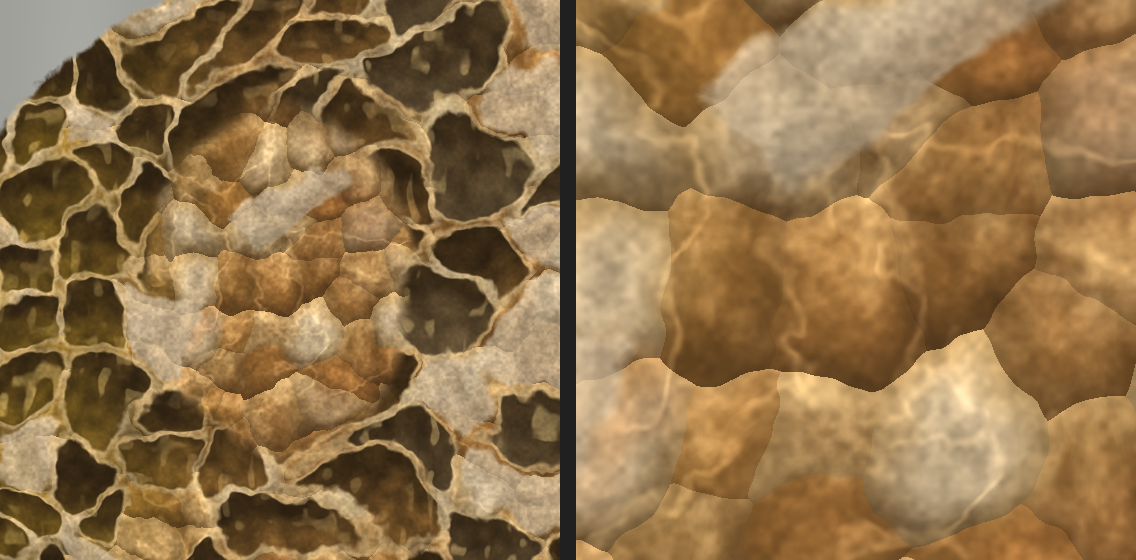
Left, the full canvas; right, a detail of the centre.
This texture is drawn by a WebGL 2 fragment shader. Its source:

```glsl
#version 300 es
precision highp float;
uniform vec2 u_resolution;
out vec4 fragColor;

vec2 hash2(vec2 p) {
  vec3 q = fract(p.xyx * vec3(0.1031, 0.1030, 0.0973));
  q += dot(q, q.yzx + 33.33);
  return fract((q.xx + q.yz) * q.zy);
}

float noise(vec2 p) {
  vec2 i = floor(p), f = fract(p);
  f = f * f * (3.0 - 2.0 * f);
  return mix(mix(hash2(i).x, hash2(i + vec2(1, 0)).x, f.x),
             mix(hash2(i + vec2(0, 1)).x, hash2(i + vec2(1, 1)).x, f.x), f.y);
}

float fbm(vec2 p) {
  float sum = 0.0, amp = 0.5;
  for (int i = 0; i < 5; i++) {
    sum += amp * noise(p);
    p = mat2(1.6, 1.2, -1.2, 1.6) * p + 7.3;
    amp *= 0.5;
  }
  return sum;
}

// Rounded cells: x = distance to wall, yz = offset from centre; id = cell index
vec3 cells(vec2 p, out vec2 id) {
  vec2 base = floor(p), nearest = vec2(0);
  float best = 9.0;
  for (int y = -1; y <= 1; y++)
    for (int x = -1; x <= 1; x++) {
      vec2 g = base + vec2(x, y);
      vec2 r = g + 0.1 + 0.8 * hash2(g) - p;
      if (dot(r, r) < best) { best = dot(r, r); nearest = r; id = g; }
    }
  float sum = 0.0;
  for (int y = -2; y <= 2; y++)
    for (int x = -2; x <= 2; x++) {
      vec2 g = id + vec2(x, y);
      vec2 r = g + 0.1 + 0.8 * hash2(g) - p;
      vec2 d = r - nearest;
      if (dot(d, d) > 0.0001)
        sum += exp(-16.0 * dot(0.5 * (r + nearest), normalize(d)));
    }
  return vec3(-log(sum) / 16.0, -nearest);
}

void main() {
  vec2 uv = gl_FragCoord.xy / u_resolution;
  vec2 warp = vec2(fbm(uv * 6.0), fbm(uv * 6.0 + 31.0)) - 0.48;
  vec2 p = uv + 0.07 * warp;
  float broad = fbm(uv * 5.0 + 11.0);
  float crumb = fbm(uv * 34.0 + 4.0 * warp);
  float grain = noise(uv * 150.0) * 0.6 + noise(uv * 230.0) * 0.4;
  float centre = 1.0 - smoothstep(0.16, 0.34, length((p - vec2(0.5, 0.5)) * vec2(1.1, 0.85)));
  float left = 1.0 - smoothstep(0.1, 0.5, uv.x);

  // Lumpy wax surface
  vec2 lumpId;
  vec3 lump = cells(p * 13.0 + 0.5 * warp, lumpId);
  float tint = hash2(lumpId + 51.0).x;
  float dome = smoothstep(-0.05, 0.35, lump.x);
  vec3 amber = mix(vec3(0.60, 0.41, 0.20), vec3(0.62, 0.47, 0.18), left);
  vec3 wax = mix(amber, vec3(0.75, 0.61, 0.40), smoothstep(0.25, 0.75, 0.5 * tint + 0.5 * crumb + 0.2 * lump.z));
  wax = mix(wax, vec3(0.79, 0.71, 0.58), smoothstep(0.55, 0.9, tint) * dome * 0.8);
  wax = mix(wax, vec3(0.65, 0.41, 0.21), 0.5 * centre * smoothstep(0.5, 0.7, broad + 0.15 * (0.5 - uv.y)));
  wax *= 0.84 + 0.16 * dome + 0.35 * lump.z;

  // Folded ridges catching light
  float fold = abs(fract(4.0 * fbm(p * 8.0 + 3.0)) - 0.5);
  wax += vec3(0.13, 0.11, 0.08) * (1.0 - smoothstep(0.0, 0.12, fold));
  wax *= 0.72 + 0.56 * crumb;

  // Larger cells: open pits or pale caps
  vec2 pitId;
  vec3 pit = cells(p * mix(8.5, 6.5, smoothstep(0.2, 0.8, uv.x)) + 0.7 * warp + 3.0, pitId);
  vec2 kind = hash2(pitId + 17.0);
  float wall = pit.x + 0.10 * (crumb - 0.5);
  float open = step(kind.x, 0.76) * (1.0 - smoothstep(0.35, 0.65, centre));
  float capped = step(0.8, kind.x) * smoothstep(0.0, 0.08, wall);
  vec3 cap = vec3(0.77, 0.69, 0.57) * (0.80 + 0.4 * crumb + 0.15 * pit.z);
  wax = mix(wax, cap, 0.75 * capped);

  // Thin lit rims with a shadowed lip
  float rim = smoothstep(-0.06, 0.03, wall) * (1.0 - smoothstep(0.03, 0.10, wall));
  wax = mix(wax, vec3(0.80, 0.70, 0.51) * (0.75 + 0.5 * crumb), 0.6 * rim * open);

  // Pit floors fade from shadow to brown
  float glow = smoothstep(0.35, -0.5, pit.z) * 0.7 + 0.7 * (crumb - 0.4) + 0.35 * (kind.y - 0.5);
  vec3 brown = mix(vec3(0.47, 0.33, 0.16), vec3(0.43, 0.33, 0.11), left);
  brown = mix(brown, vec3(0.37, 0.30, 0.20), step(0.6, kind.y) * (1.0 - left));
  vec3 floorColor = mix(vec3(0.20, 0.145, 0.075), brown, clamp(glow, 0.0, 1.0));
  floorColor *= 0.82 + 0.36 * noise(uv * 45.0 + 9.0);
  floorColor += vec3(0.28, 0.25, 0.17) * smoothstep(0.68, 0.86, noise(p * vec2(48.0, 34.0))) * kind.y;
  vec3 color = mix(wax, floorColor, open * smoothstep(0.035, 0.085, wall));

  // Fine grain, weaker in shadow
  color *= 0.90 + 0.20 * grain;
  color += 0.05 * (grain - 0.5) * smoothstep(0.3, 0.7, color.r);

  // Smooth grey backdrop beyond the curved upper left edge
  float edge = length(uv - vec2(0.56, 0.36)) - 0.69 + 0.03 * (crumb - 0.5);
  float corner = smoothstep(-0.006, 0.008, edge) * step(uv.x, 0.5) * step(0.5, uv.y);
  vec3 backdrop = vec3(0.64, 0.64, 0.62) + 0.06 * (noise(uv * 7.0) - 0.5);
  color = mix(color, backdrop, corner);
  fragColor = vec4(clamp(color, 0.0, 1.0), 1.0);
}
```
